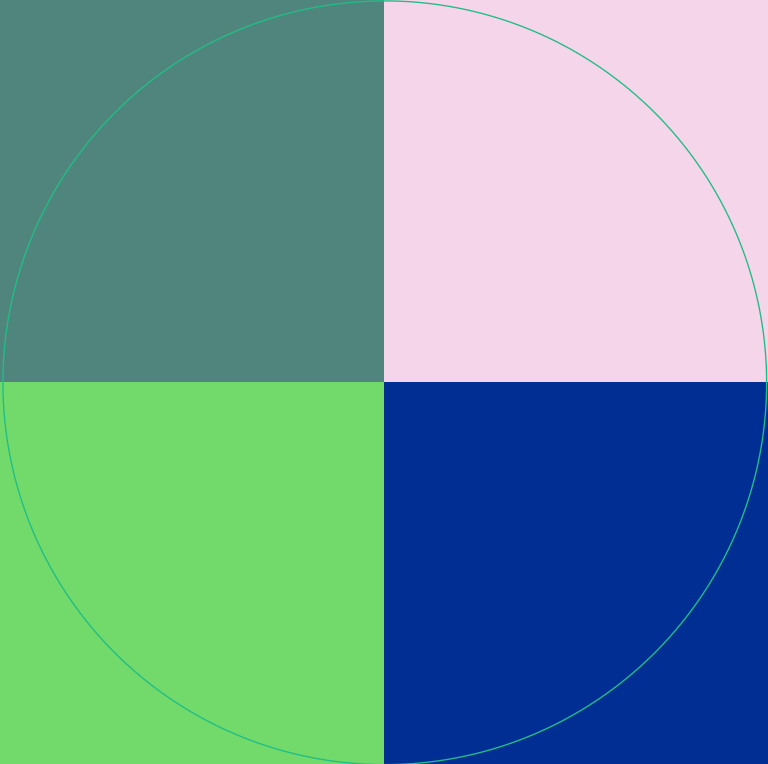
A Shadertoy shader for this background:

```glsl
// Four flat colour quadrants crossed by one hairline circle.
// Quadrants are blended by smoothed half-plane masks; the circle is
// a distance-field stroke that nearly touches the canvas edges.

const vec3 SLATE_GREEN = vec3(0.31, 0.52, 0.485);
const vec3 PALE_PINK   = vec3(0.96, 0.835, 0.915);
const vec3 LEAF_GREEN  = vec3(0.445, 0.855, 0.415);
const vec3 DEEP_BLUE   = vec3(0.0, 0.18, 0.575);
const vec3 RING_GREEN  = vec3(0.13, 0.74, 0.53);

// Coverage of the positive side of an edge, smoothed over one pixel.
float sideMask(float dist, float pixel) {
    return clamp(dist / pixel + 0.5, 0.0, 1.0);
}

// Coverage of a circular stroke.
float ringMask(vec2 p, vec2 center, float radius, float width, float pixel) {
    float dist = abs(length(p - center) - radius);
    return sideMask(0.5 * width - dist, pixel);
}

// Four colours meeting at the given point.
vec3 quadrants(vec2 p, vec2 meet, float pixel) {
    float right = sideMask(p.x - meet.x, pixel);
    float upper = sideMask(p.y - meet.y, pixel);
    vec3 top = mix(SLATE_GREEN, PALE_PINK, right);
    vec3 bottom = mix(LEAF_GREEN, DEEP_BLUE, right);
    return mix(bottom, top, upper);
}

void mainImage(out vec4 fragColor, in vec2 fragCoord) {
    // Coordinates centred on the canvas, in units of its height.
    float pixel = 1.0 / iResolution.y;
    vec2 p = (fragCoord - 0.5 * iResolution.xy) * pixel;

    vec3 color = quadrants(p, vec2(0.0), pixel);

    // Thin circle, set slightly right of and below the middle.
    float ring = ringMask(p, vec2(0.001, -0.001), 0.4998, 0.0018, pixel);
    color = mix(color, RING_GREEN, ring);

    fragColor = vec4(color, 1.0);
}
```
